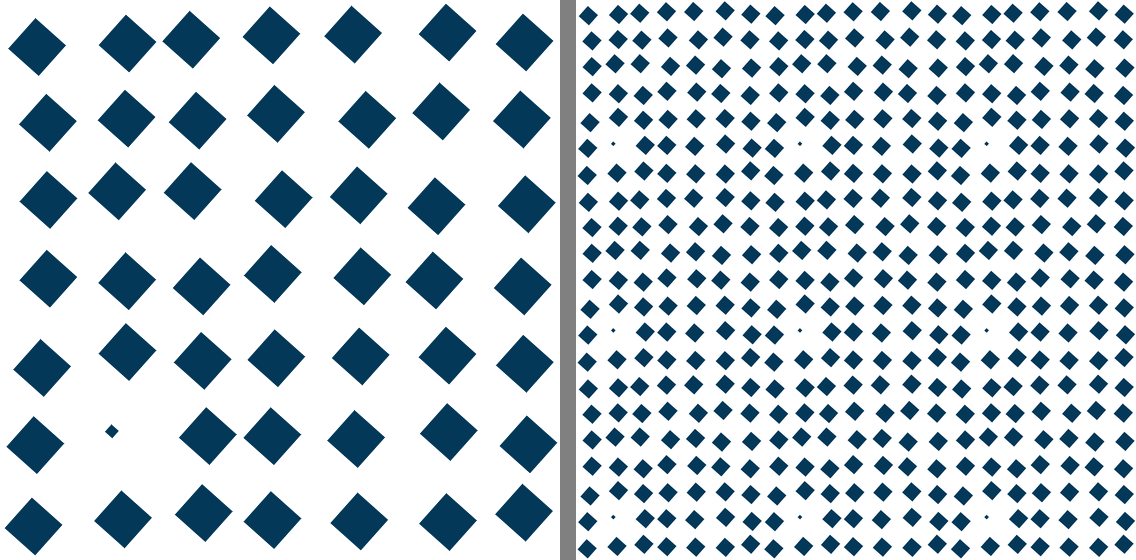
Left: one tile. Right: repeated 3 by 3.
Give the GLSL for this pattern, as a three.js fragment shader.

```glsl
// Navy tilted squares on white, loosely scattered on a 7 by 7 grid, one of them tiny.
#define REPEATS 7.0
#define HALF_SIDE 0.256
#define TILT -0.729
#define JITTER 0.112
#define SMALL_CELL vec2(1.0, 1.0)
#define SMALL_SCALE 0.24
#define EDGE_SOFTNESS 0.007
#define PAPER vec3(1.0)
#define INK vec3(0.01, 0.22, 0.35)

varying vec2 vUv;

// Two random values per cell, each from -1 to 1
vec2 cellHash(vec2 cell) {
  vec2 seed = vec2(dot(cell, vec2(12.7, 31.1)), dot(cell, vec2(26.9, 18.3)));
  return fract(sin(seed + 4.2) * 4375.85) * 2.0 - 1.0;
}

// Approximate signed distance to a sharp square turned by an angle
float tiltedSquare(vec2 p, float halfSide, float angle) {
  vec2 axis = vec2(cos(angle), sin(angle));
  vec2 local = abs(vec2(dot(p, axis), dot(p, vec2(-axis.y, axis.x))));
  return max(local.x, local.y) - halfSide;
}

void main() {
  // Cell index wraps so that opposite edges agree
  vec2 grid = vUv * REPEATS;
  vec2 cell = mod(floor(grid), REPEATS);
  vec2 p = fract(grid) - 0.5 - JITTER * cellHash(cell);

  // A single cell holds the shrunken square
  float isSmall = 1.0 - step(0.5, distance(cell, SMALL_CELL));
  float halfSide = HALF_SIDE * mix(1.0, SMALL_SCALE, isSmall);

  float d = tiltedSquare(p, halfSide, TILT);
  float coverage = 1.0 - smoothstep(-EDGE_SOFTNESS, EDGE_SOFTNESS, d);
  gl_FragColor = vec4(mix(PAPER, INK, coverage), 1.0);
}
```
